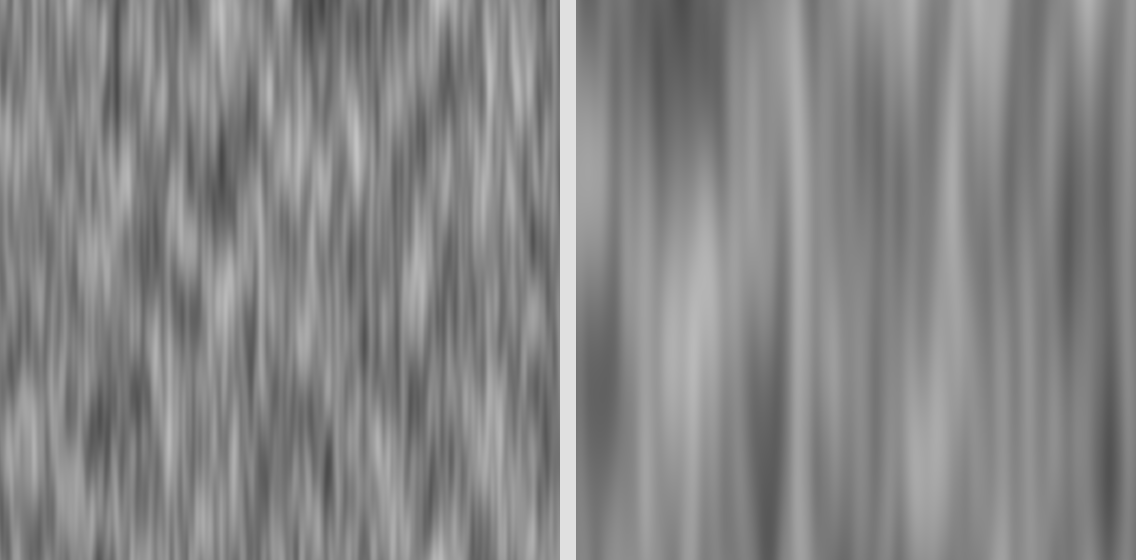
Left, the full canvas; right, a detail of the centre.
Reproduce this texture procedurally as a Shadertoy shader.

```glsl
#define MEAN_GREY 0.518
#define CONTRAST 0.185
#define BASE_CELLS vec2(10.0, 4.2)
#define CELL_GROWTH vec2(2.05, 1.12)
#define FINE_WEIGHT 0.94
#define OCTAVES 4

// Integer hash giving a unit gradient for each lattice corner
vec2 cornerGradient(ivec2 cell, int layer) {
    uint h = uint(cell.x) * 374761393u + uint(cell.y) * 668265263u + uint(layer) * 974711u;
    h = (h ^ (h >> 15)) * 2246822519u;
    h = (h ^ (h >> 13)) * 3266489917u;
    h ^= h >> 16;
    float angle = float(h & 65535u) / 65536.0 * 6.28319;
    return vec2(cos(angle), sin(angle));
}

// Gradient noise with quintic blending, centred on zero
float gradientNoise(vec2 p, int layer) {
    ivec2 cell = ivec2(floor(p));
    vec2 f = fract(p);
    vec2 blend = f * f * f * (f * (f * 6.0 - 15.0) + 10.0);
    ivec2 e = ivec2(1, 0);
    float a = dot(cornerGradient(cell, layer), f);
    float b = dot(cornerGradient(cell + e.xy, layer), f - vec2(1.0, 0.0));
    float c = dot(cornerGradient(cell + e.yx, layer), f - vec2(0.0, 1.0));
    float d = dot(cornerGradient(cell + e.xx, layer), f - vec2(1.0));
    return mix(mix(a, b, blend.x), mix(c, d, blend.x), blend.y);
}

// Layers narrow quickly across but keep nearly the same length
float verticalStreaks(vec2 uv) {
    vec2 cells = BASE_CELLS;
    float weight = 1.0;
    float sum = 0.0;
    for (int i = 0; i < OCTAVES; i++) {
        vec2 shift = fract(float(i + 1) * vec2(0.618, 0.382));
        sum += weight * gradientNoise(uv * cells + shift, i);
        cells *= CELL_GROWTH;
        weight *= FINE_WEIGHT;
    }
    return sum;
}

void mainImage(out vec4 fragColor, in vec2 fragCoord) {
    vec2 uv = fragCoord / iResolution.y;
    float grey = MEAN_GREY + CONTRAST * verticalStreaks(uv);
    fragColor = vec4(vec3(clamp(grey, 0.0, 1.0)), 1.0);
}
```
